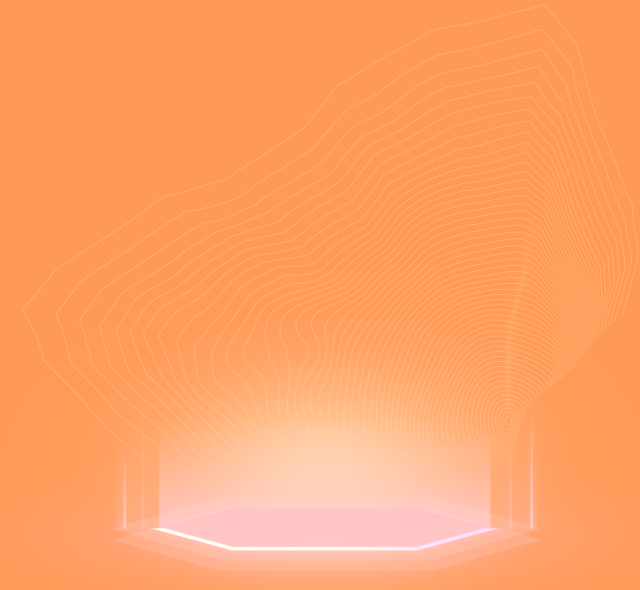
A Shadertoy shader for this background:

```glsl
#define BASE vec3(1.0, 0.60, 0.34)
#define CREAM vec3(1.0, 0.86, 0.71)
#define PINK vec3(1.0, 0.67, 0.62)
#define ROSE vec3(1.0, 0.83, 0.86)
#define LINE_COLOR vec3(1.0, 0.79, 0.55)
#define LINE_ALPHA 0.48
#define LINE_HALF 0.0007
#define FOCUS vec2(0.859, 0.282)
#define STAGE vec2(0.549, 0.104)
#define STAGE_SIZE vec3(0.280, 0.156, 0.034)
#define RIM_SIZE vec3(0.356, 0.180, 0.051)

// Outer contour, clockwise from the left tip
const int SIDES = 20;
const vec2 outline[SIDES] = vec2[SIDES](
    vec2(.039, .479), vec2(.085, .542), vec2(.275, .669), vec2(.380, .693),
    vec2(.514, .782), vec2(.570, .856), vec2(.732, .946), vec2(.915, .997),
    vec2(.972, .930), vec2(1.017, .789), vec2(1.077, .648), vec2(1.080, .577),
    vec2(1.049, .451), vec2(.901, .321), vec2(.862, .208), vec2(.789, .221),
    vec2(.563, .155), vec2(.373, .155), vec2(.254, .211), vec2(.077, .387));

// Light beams: x, top, strength
const vec3 beams[4] = vec3[4](
    vec3(.211, .24, .75), vec3(.242, .34, .25),
    vec3(.863, .26, .40), vec3(.899, .31, .80));

float hash(vec2 p) {
    return fract(sin(dot(p, vec2(127.1, 311.7))) * 43758.5);
}

float noise(vec2 p) {
    vec2 i = floor(p), f = fract(p);
    f = f * f * (3.0 - 2.0 * f);
    return mix(mix(hash(i), hash(i + vec2(1, 0)), f.x),
               mix(hash(i + vec2(0, 1)), hash(i + vec2(1, 1)), f.x), f.y);
}

float cross2(vec2 a, vec2 b) { return a.x * b.y - a.y * b.x; }

float glow(vec2 p, vec2 center, vec2 radius) {
    vec2 q = (p - center) / radius;
    return exp(-dot(q, q));
}

// Flat hexagon; size = half width, half width of the flat side, half height
float hexagon(vec2 p, vec3 size) {
    vec2 q = abs(p);
    vec2 normal = normalize(vec2(size.z, size.x - size.y));
    return max(q.y - size.z, dot(q - vec2(size.x, 0.0), normal));
}

// 0 at the focus, 1 on the outline
float outlineGauge(vec2 q) {
    float t = 2.0;
    for (int i = 0; i < SIDES; i++) {
        vec2 a = outline[i] - FOCUS, b = outline[(i + 1) % SIDES] - FOCUS;
        if (cross2(a, q) <= 0.0 && cross2(q, b) <= 0.0)
            t = cross2(q, b - a) / cross2(a, b - a);
    }
    return t;
}

// Contour lines, denser inward and rounder near the focus
float contours(vec2 p) {
    vec2 warp = vec2(noise(p * 11.0), noise(p * 11.0 + 37.0)) - 0.5;
    vec2 q = p + 0.016 * warp - FOCUS;
    float t = outlineGauge(q);
    t = mix(t, length(q / vec2(0.62, 0.72)), 1.0 - smoothstep(0.3, 0.75, t));
    float s = 1.0 - t;
    float level = s * (14.0 + 42.0 * s);
    level += 4.0 * glow(p, vec2(0.49, 0.43), vec2(0.13)) * (noise(p * 15.0) - 0.5);
    float slope = max(length(vec2(dFdx(level), dFdy(level))), 1e-4);
    float d = abs(fract(level - 0.5) - 0.5) / slope;
    float line = clamp(LINE_HALF * iResolution.y + 0.5 - d, 0.0, 1.0);
    line = mix(line, 0.35, smoothstep(0.3, 0.6, slope));
    return line * step(-0.03, s) * smoothstep(0.15, 0.28, p.y);
}

void mainImage(out vec4 fragColor, in vec2 fragCoord) {
    vec2 p = fragCoord / iResolution.xy * vec2(1.082, 1.0);
    float px = 1.0 / iResolution.y;
    vec3 color = mix(BASE, LINE_COLOR, LINE_ALPHA * contours(p));

    // Pale fold beside the focus
    float foldX = 0.860 + 0.042 * smoothstep(0.40, 0.64, p.y);
    float fold = exp(-abs(p.x - foldX) / 0.005);
    fold *= smoothstep(0.25, 0.38, p.y) * (1.0 - smoothstep(0.5, 0.65, p.y));
    color = mix(color, LINE_COLOR, 0.25 * fold);

    // Ambient glows
    color = mix(color, PINK, 0.75 * glow(p, vec2(0.549, 0.09), vec2(0.37, 0.075)));
    color = mix(color, CREAM, 0.82 * glow(p, vec2(0.55, 0.205), vec2(0.25, 0.155)));

    // Translucent rims under the stage
    vec2 q = p - STAGE;
    for (int i = 0; i < 2; i++) {
        float rim = hexagon(q - vec2(0.003, -0.019 * float(i)), RIM_SIZE);
        color = mix(color, ROSE, 0.17 * (1.0 - smoothstep(-px, px, rim)));
        color = mix(color, ROSE, 0.12 * (1.0 - smoothstep(0.001, 0.001 + 1.5 * px, abs(rim))));
    }

    // Curtains of light
    float top = hexagon(q, STAGE_SIZE);
    float inStage = 1.0 - smoothstep(-px, px, top);
    float above = smoothstep(-px, px, q.y);
    float rise = clamp(1.0 - q.y / 0.19, 0.0, 1.0);
    float inner = 1.0 - smoothstep(-px, px, abs(q.x) - STAGE_SIZE.x);
    float outer = 1.0 - smoothstep(-px, px, abs(q.x - 0.003) - RIM_SIZE.x);
    color = mix(color, ROSE, 0.10 * outer * above * rise);
    color = mix(color, ROSE, 0.68 * inner * max(above, inStage) * pow(min(rise, 1.0), 1.3));
    for (int i = 0; i < 4; i++) {
        vec3 beam = beams[i];
        float fade = clamp((beam.y - p.y) / (beam.y - STAGE.y), 0.0, 1.0);
        float core = 1.0 - smoothstep(0.001, 0.001 + 1.5 * px, abs(p.x - beam.x));
        float halo = 0.25 * exp(-abs(p.x - beam.x) / 0.008);
        color = mix(color, ROSE, beam.z * above * fade * max(core, halo));
    }

    // Stage surface and its bright front edge
    color = mix(color, vec3(1.0, 0.75, 0.75), 0.65 * inStage);
    float front = 1.0 - smoothstep(-0.001, 0.002, q.y);
    float edge = 1.0 - smoothstep(0.0017, 0.0017 + 1.5 * px, abs(top));
    vec3 edgeColor = mix(vec3(1.0, 1.0, 0.95), vec3(1.0, 0.87, 1.0), smoothstep(0.0, 0.25, q.x));
    color = mix(color, ROSE, 0.4 * front * exp(-abs(top) / 0.007));
    color = mix(color, edgeColor, front * edge);
    fragColor = vec4(color, 1.0);
}
```
